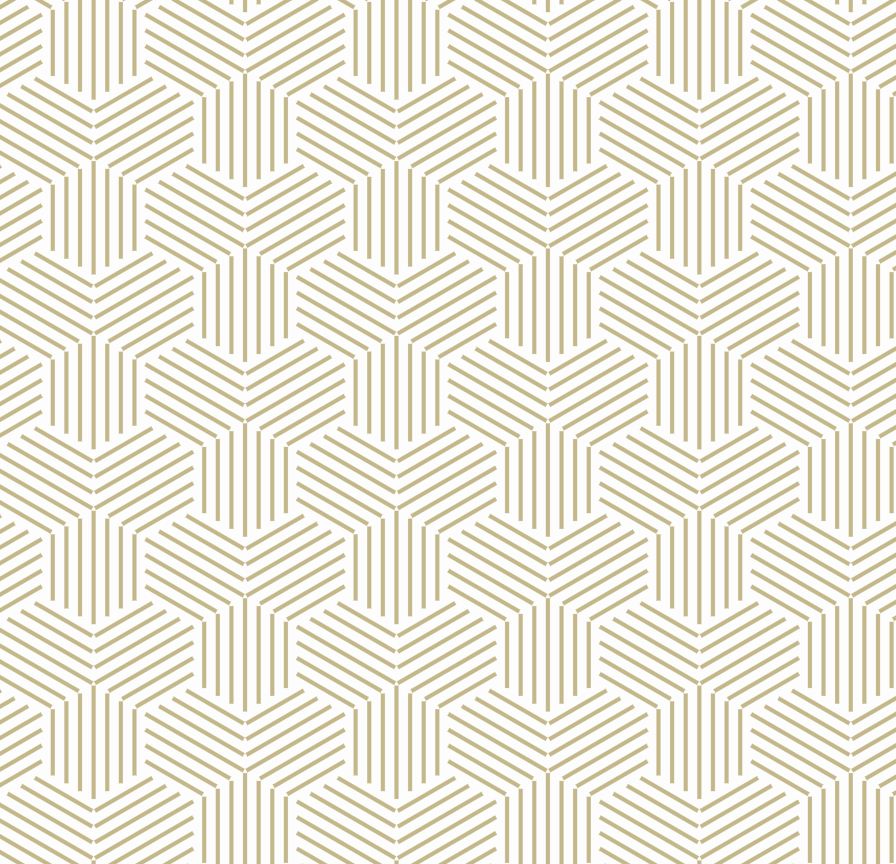
Reproduce this pattern procedurally as a WebGL 2 fragment shader.

```glsl
#version 300 es
precision highp float;
// Honeycomb of hatched hexagons, each turned to one of three directions, gold on white.

uniform vec2 u_resolution;
out vec4 outColor;

const vec3 PAPER = vec3(0.993, 0.993, 0.991);
const vec3 GOLD = vec3(0.768, 0.722, 0.545);

// Measured in canvas widths
const float HEX_RADIUS = 0.06505;
const vec2 ORIGIN = vec2(0.4425, 0.5261);   // centre of one upright hexagon

// Measured in hexagon radii
const float LINE_SPACING = 0.2336;
const float LINE_HALF_WIDTH = 0.0355;
const float CENTRE_HALF_LENGTH = 0.973;
const float OUTER_LINE = 3.0;               // lines on each side of the middle one

const float EDGE_SOFTNESS = 0.75;           // in pixels
const float SQRT3 = 1.7320508;
const float PI = 3.1415927;

// Axial index of the pointy-topped unit hexagon that holds p
vec2 hexIndex(vec2 p) {
    vec2 axial = vec2(p.x * SQRT3 - p.y, 2.0 * p.y) / 3.0;
    vec3 cube = vec3(axial, -axial.x - axial.y);
    vec3 cell = floor(cube + 0.5);
    vec3 err = abs(cell - cube);
    if (err.x > err.y && err.x > err.z) cell.x = -cell.y - cell.z;
    else if (err.y > err.z) cell.y = -cell.x - cell.z;
    return cell.xy;
}

vec2 hexCentre(vec2 cell) {
    return vec2(SQRT3 * (cell.x + 0.5 * cell.y), 1.5 * cell.y);
}

// Distance to the nearest hatch line; the lines shorten towards the sides
float hatchDistance(float across, float along) {
    float index = clamp(floor(across / LINE_SPACING + 0.5), -OUTER_LINE, OUTER_LINE);
    float offset = index * LINE_SPACING;
    float halfLength = CENTRE_HALF_LENGTH - abs(offset) / SQRT3;
    return max(abs(across - offset) - LINE_HALF_WIDTH, abs(along) - halfLength);
}

void main() {
    vec2 p = (gl_FragCoord.xy / u_resolution.x - ORIGIN) / HEX_RADIUS;
    vec2 cell = hexIndex(p);
    vec2 local = p - hexCentre(cell);

    // Neighbouring cells cycle through three directions, 60 degrees apart
    float turn = mod(cell.x - cell.y, 3.0);
    float angle = PI * (0.5 + turn / 3.0);
    vec2 dir = vec2(cos(angle), sin(angle));
    float d = hatchDistance(dot(local, vec2(dir.y, -dir.x)), dot(local, dir));

    float soft = EDGE_SOFTNESS / (u_resolution.x * HEX_RADIUS);
    float ink = 1.0 - smoothstep(-soft, soft, d);
    outColor = vec4(mix(PAPER, GOLD, ink), 1.0);
}
```
